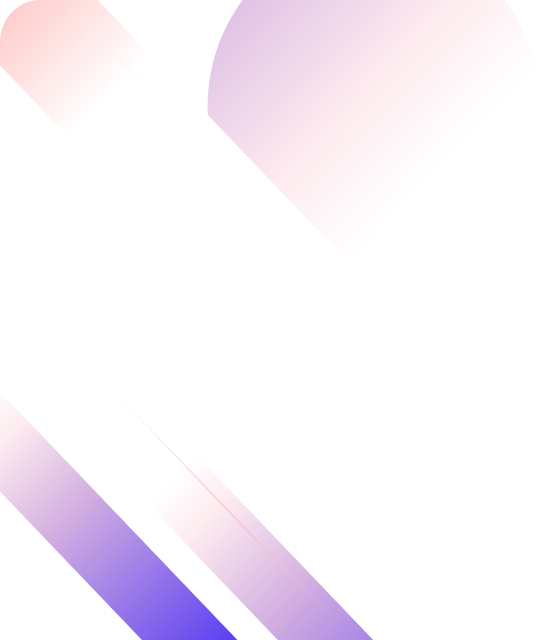
This background is drawn by a Shadertoy shader. Its source:

```glsl
#define ASPECT 0.899
#define WHITE vec3(1.0)
#define BLUSH vec3(0.995, 0.925, 0.94)
#define MAUVE vec3(0.82, 0.68, 0.88)
#define INDIGO vec3(0.35, 0.24, 0.95)
#define CORAL vec3(1.0, 0.80, 0.80)
#define ROSE vec3(0.98, 0.73, 0.80)
#define DISC vec3(0.6104, 0.1667, 0.2711)
#define CORNER_RADIUS 0.066
#define LINE_HALF_WIDTH 0.0011

// Antialiased coverage of a signed distance
float cover(float dist) {
    return clamp(0.5 - dist * iResolution.y, 0.0, 1.0);
}

// Distance to a diagonal strip lying between two offsets
float strip(float across, float lo, float hi) {
    return (abs(across - 0.5 * (lo + hi)) - 0.5 * (hi - lo)) * 0.7071;
}

// White through blush and mauve to indigo
vec3 ramp(float t) {
    vec3 color = mix(WHITE, BLUSH, clamp(t / 0.13, 0.0, 1.0));
    color = mix(color, MAUVE, clamp((t - 0.13) / 0.29, 0.0, 1.0));
    return mix(color, INDIGO, clamp((t - 0.42) / 0.58, 0.0, 1.0));
}

// Hairline that rises to a peak and fades at both ends
float hairline(float across, float along, float offset, vec3 span) {
    float fade = smoothstep(span.x, span.y, along)
               * (1.0 - smoothstep(span.y, span.z, along));
    float dist = abs(across - offset) * 0.7071 - LINE_HALF_WIDTH;
    return cover(dist) * fade;
}

void mainImage(out vec4 fragColor, in vec2 fragCoord) {
    // Height is one unit, y runs down from the top edge
    vec2 uv = fragCoord / iResolution.xy;
    vec2 p = vec2(uv.x * ASPECT, 1.0 - uv.y);
    float along = p.x + p.y;
    float across = p.x - p.y;
    vec3 color = WHITE;

    // Large disc, fading to the lower right
    float disc = length(p - DISC.xy) - DISC.z;
    color = mix(color, ramp((0.982 - along) / 1.82), cover(disc));

    // Coral strip with a rounded corner
    float corner = length(max(CORNER_RADIUS - p, 0.0)) - CORNER_RADIUS;
    float coralStrip = max(strip(across, -0.102, 0.160), corner);
    vec3 coral = mix(CORAL, WHITE, clamp((along - 0.03) / 0.30, 0.0, 1.0));
    color = mix(color, coral, cover(coralStrip));

    // Two lower strips, deepening downward
    color = mix(color, ramp((along - 0.59) / 0.80),
                cover(strip(across, -0.768, -0.612)));
    color = mix(color, ramp((along - 1.03) / 0.93),
                cover(strip(across, -0.546, -0.390)));

    // Fine diagonal lines
    color = mix(color, BLUSH, 0.6 * hairline(across, along, 0.105, vec3(0.08, 0.26, 0.43)));
    color = mix(color, ROSE, 0.8 * hairline(across, along, -0.425, vec3(0.76, 1.22, 1.53)));

    fragColor = vec4(color, 1.0);
}
```
